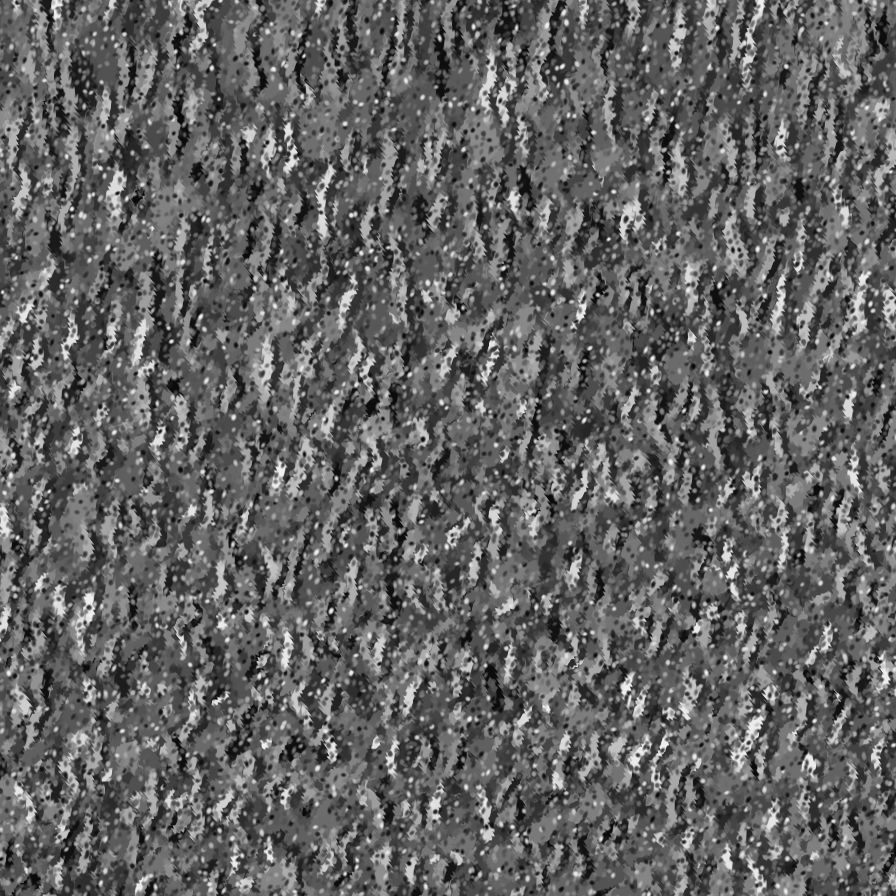
Give the GLSL for this texture, as a WebGL 2 fragment shader.

```glsl
#version 300 es
precision highp float;
// Coarse grey bark-like grain: short flecks below, long upright streaks above.

#define STRETCH 0.2      // how much grains lengthen toward the top
#define SOFTNESS 0.0016  // half width of a grain edge
#define WOBBLE 0.0035    // sideways sway of the streaks
#define ROUGHNESS 0.0012 // raggedness of the grain outlines
#define LEAN 0.12        // mean tilt of the grains
#define LEAN_SPREAD 0.6  // variation of the tilt
#define RELIEF 0.0095    // offset of the shadow beside a streak
#define STREAKS 0.75     // share of cells that hold a bright streak
#define SPECKLES 0.7     // share of cells that hold a fine speckle

uniform vec2 u_resolution;
out vec4 fragColor;

vec3 hash3(vec3 cell) {
  uvec3 v = uvec3(ivec3(cell)) * 1664525u + 1013904223u;
  v.x += v.y * v.z; v.y += v.z * v.x; v.z += v.x * v.y;
  v ^= v >> 16u;
  v.x += v.y * v.z; v.y += v.z * v.x; v.z += v.x * v.y;
  return vec3(v >> 8u) / 16777216.0;
}

// Maps an even rank from 0 to 1 onto the uneven spread of greys.
float greyOfRank(float rank) {
  return 0.04 + 1.35 * min(rank, 0.1)
    + 0.56 * clamp(rank - 0.1, 0.0, 0.25)
    + 0.43 * clamp(rank - 0.35, 0.0, 0.29)
    + 0.66 * clamp(rank - 0.64, 0.0, 0.19)
    + 1.5 * clamp(rank - 0.83, 0.0, 0.1)
    + 3.2 * max(rank - 0.93, 0.0);
}

// Paints one layer of tilted ellipses, one at most per cell, over the grey.
void scatter(inout float grey, vec2 p, vec2 cellSize, vec2 radius,
             vec2 ranks, float density, float seed) {
  vec2 home = floor(p / cellSize);
  float soft = max(SOFTNESS, 0.7 / u_resolution.y);
  for (int j = -1; j <= 1; j++) {
    for (int i = -1; i <= 1; i++) {
      vec2 cell = home + vec2(i, j);
      vec3 place = hash3(vec3(cell, seed));
      vec3 form = hash3(vec3(cell, seed + 100.0));
      if (place.z > density) continue;
      vec2 q = p - (cell + place.xy) * cellSize;
      q.x -= q.y * (LEAN + LEAN_SPREAD * (form.y - 0.5));
      vec2 r = radius * mix(vec2(0.75, 0.6), vec2(1.1, 1.2), form.zx);
      float edge = (length(q / r) - 1.0) * min(r.x, r.y);
      float cover = 1.0 - smoothstep(-soft, soft, edge);
      float rank = mix(ranks.x, ranks.y, fract(form.x * 37.0 + form.z));
      grey = mix(grey, greyOfRank(rank), cover);
    }
  }
}

void main() {
  vec2 uv = gl_FragCoord.xy / u_resolution;

  // Sway, ragged outlines, and a height-dependent vertical stretch.
  vec2 p = uv;
  p.x += WOBBLE * sin(71.0 * uv.y + 5.0 * sin(17.0 * uv.x + 9.0 * uv.y));
  p.x += 0.5 * WOBBLE * sin(163.0 * uv.y + 47.0 * uv.x);
  p += ROUGHNESS * sin(uv.yx * vec2(710.0, 830.0)
     + 3.0 * sin(uv * vec2(390.0, 310.0) + uv.yx * 170.0));
  p.y -= STRETCH * p.y * p.y * p.y;

  // Broad patches
  float grey = 0.36;
  scatter(grey, p, vec2(0.035, 0.04), vec2(0.02, 0.024), vec2(0.1, 0.85), 1.0, 1.0);
  scatter(grey, p, vec2(0.033, 0.038), vec2(0.018, 0.022), vec2(0.1, 0.85), 1.0, 2.0);

  // Dark gaps, small grains, and flat mid-grey flakes
  scatter(grey, p, vec2(0.03, 0.045), vec2(0.009, 0.024), vec2(0.0, 0.3), 0.8, 3.0);
  scatter(grey, p, vec2(0.014, 0.02), vec2(0.0065, 0.01), vec2(0.0, 1.0), 0.8, 4.0);
  scatter(grey, p, vec2(0.045, 0.05), vec2(0.014, 0.017), vec2(0.3, 0.8), 0.6, 5.0);

  // Bright streaks, each with a dark side
  vec2 streakCell = vec2(0.032, 0.05);
  vec2 streakRadius = vec2(0.0055, 0.021);
  vec2 shadowPoint = p - vec2(RELIEF, 0.0);
  scatter(grey, shadowPoint, streakCell, streakRadius, vec2(0.0, 0.15), STREAKS, 6.0);
  scatter(grey, p, streakCell, streakRadius, vec2(0.82, 1.0), STREAKS, 6.0);

  // Fine speckle, equally sized everywhere
  scatter(grey, uv, vec2(0.0065, 0.007), vec2(0.0024, 0.003), vec2(0.0, 1.0), SPECKLES, 7.0);

  fragColor = vec4(vec3(grey), 1.0);
}
```
